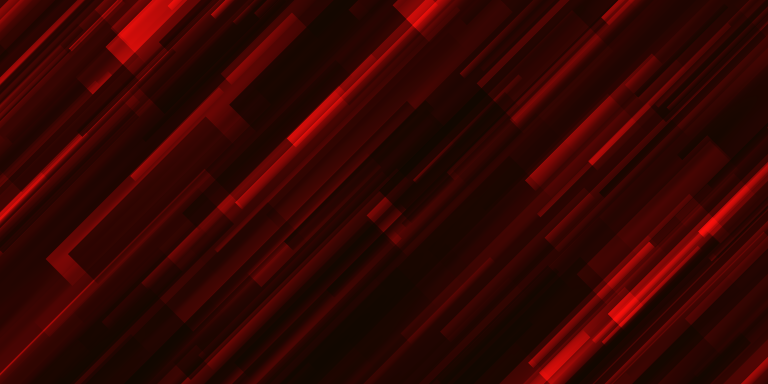
Write a WebGL 2 fragment shader that draws this background.

```glsl
#version 300 es
precision highp float;
// Dark red diagonal bars, translucent and layered, with a few bright streaks.
// Each bar is a rotated box with one crisp lit edge that fades across its width;
// the layers add up in log brightness, so overlaps multiply.

#define BAR_COUNT 170
#define STREAK_COUNT 32
#define BAR_GAIN 1.65
#define STREAK_GAIN 1.75
#define FLOOR_RED 0.05
#define BASE_RED 0.125
#define GRAIN_GAIN 1.2
#define MARGIN 0.3
#define SEED 8.2

uniform vec2 u_resolution;
out vec4 fragColor;

float hash(vec2 p) {
    return fract(sin(dot(p, vec2(12.9898, 78.233))) * 43758.5453);
}

float random(int index, float channel) {
    return hash(vec2(float(index) + SEED, channel * 7.31 + SEED));
}

float valueNoise(vec2 p) {
    vec2 cell = floor(p);
    vec2 f = fract(p);
    f = f * f * (3.0 - 2.0 * f);
    float low = mix(hash(cell), hash(cell + vec2(1.0, 0.0)), f.x);
    float high = mix(hash(cell + vec2(0.0, 1.0)), hash(cell + vec2(1.0, 1.0)), f.x);
    return mix(low, high, f.y);
}

// x runs along the bars (up and right), y across them (up and left)
vec2 toDiagonal(vec2 p) {
    return vec2(p.x + p.y, p.y - p.x) * sqrt(0.5);
}

// Box with smooth edges, shaded across its width and along its length
float bar(vec2 offset, vec2 halfSize, float litSide, float pixel) {
    vec2 coverage = clamp((halfSize - abs(offset)) / pixel + 0.5, 0.0, 1.0);
    vec2 t = clamp(0.5 + 0.5 * offset / halfSize * vec2(-1.0, litSide), 0.0, 1.0);
    return coverage.x * coverage.y * sqrt(t.y) * mix(0.5, 1.0, t.x);
}

// Evenly spread along x by index, random in y
vec2 scatter(int index, int count, float channel) {
    vec2 canvas = vec2(u_resolution.x / u_resolution.y, 1.0);
    float x = (float(index) + random(index, channel)) / float(count);
    vec2 unit = vec2(x, random(index, channel + 1.0));
    return toDiagonal(mix(vec2(-MARGIN), canvas + MARGIN, unit));
}

void main() {
    float pixel = 1.0 / u_resolution.y;
    vec2 q = toDiagonal(gl_FragCoord.xy * pixel);

    // Soft lengthwise striations
    float light = GRAIN_GAIN * (valueNoise(q * vec2(1.3, 11.0) + 40.0) - 0.5);
    light += 0.6 * GRAIN_GAIN * (valueNoise(q * vec2(1.8, 45.0) + 90.0) - 0.5);

    // Broad bars, lightening or darkening
    for (int i = 0; i < BAR_COUNT; i++) {
        float thickness = random(i, 3.0);
        vec2 halfSize = vec2(mix(0.14, 0.8, random(i, 4.0)),
                             mix(0.007, 0.09, thickness * thickness));
        float litSide = random(i, 5.0) < 0.65 ? 1.0 : -1.0;
        float gain = BAR_GAIN * (2.0 * random(i, 6.0) - 0.97);
        light += gain * bar(q - scatter(i, BAR_COUNT, 1.0), halfSize, litSide, pixel);
    }

    // Thin bright streaks
    for (int i = 0; i < STREAK_COUNT; i++) {
        vec2 halfSize = vec2(mix(0.16, 0.46, random(i, 13.0)),
                             mix(0.006, 0.021, random(i, 14.0)));
        float gain = STREAK_GAIN * mix(0.4, 1.0, random(i, 15.0));
        light += gain * bar(q - scatter(i, STREAK_COUNT, 11.0), halfSize, 1.0, pixel);
    }

    // Brightness to colour: olive black, deep red, vivid red, with a soft shoulder
    float red = 1.0 - exp(-FLOOR_RED - BASE_RED * exp(light));
    float green = 0.016 + 0.05 * red * red + 0.008 * clamp(-light, 0.0, 1.5);
    float blue = max(0.05 * red - 0.004, 0.0);
    fragColor = vec4(red, green, blue, 1.0);
}
```
